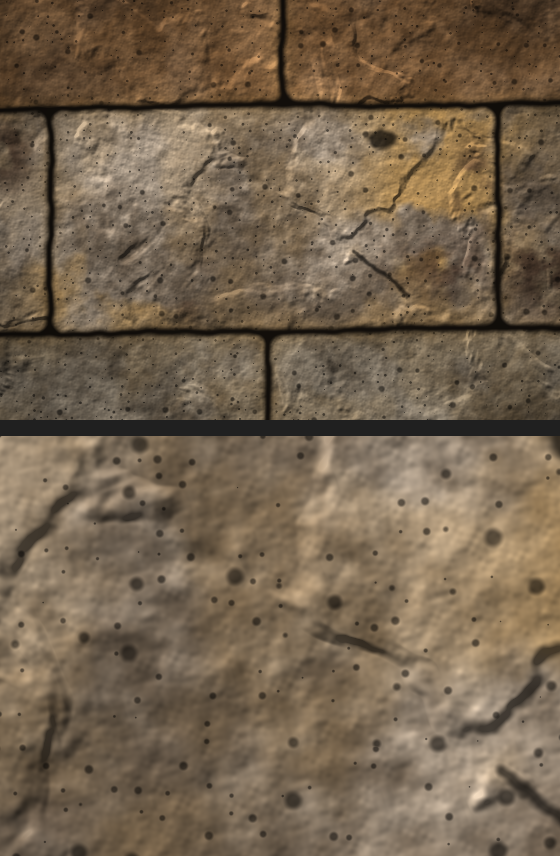
Top, the full canvas; bottom, a detail of the centre.
Reproduce this texture procedurally as a WebGL 2 fragment shader.

```glsl
#version 300 es
precision highp float;
uniform vec2 u_resolution;
out vec4 outColor;

const vec2 BLOCK = vec2(1.061, 0.537);
const vec2 FIRST_CORNER = vec2(0.1215, 0.205);
const vec3 STONE_DARK = vec3(0.36, 0.31, 0.255);
const vec3 STONE_LIGHT = vec3(0.65, 0.59, 0.52);
const vec3 OCHRE = vec3(0.66, 0.51, 0.29);
const vec3 UMBER = vec3(0.25, 0.18, 0.14);
const vec3 JOINT = vec3(0.07, 0.055, 0.04);

float hash(vec2 p) {
  vec3 q = fract(p.xyx * vec3(0.1031, 0.103, 0.0973));
  q += dot(q, q.yzx + 33.33);
  return fract((q.x + q.y) * q.z);
}

float noise(vec2 p) {
  vec2 i = floor(p), f = fract(p);
  f = f * f * (3.0 - 2.0 * f);
  return mix(mix(hash(i), hash(i + vec2(1, 0)), f.x),
             mix(hash(i + vec2(0, 1)), hash(i + vec2(1, 1)), f.x), f.y);
}

float fbm(vec2 p, int octaves) {
  float sum = 0.0, total = 0.0, amp = 0.5;
  for (int i = 0; i < octaves; i++) {
    sum += amp * noise(p);
    total += amp;
    amp *= 0.5;
    p = mat2(1.6, 1.2, -1.2, 1.6) * p + 7.3;
  }
  return sum / total;
}

// Soft elliptical patch, 1 at its centre
float patchAt(vec2 p, vec2 centre, vec2 radius) {
  vec2 q = (p - centre) / radius;
  return exp(-dot(q, q));
}

float roundedBox(vec2 p, vec2 halfSize, float radius) {
  vec2 q = abs(p) - halfSize + radius;
  return length(max(q, 0.0)) + min(max(q.x, q.y), 0.0) - radius;
}

float segment(vec2 p, vec2 a, vec2 b) {
  vec2 ab = b - a;
  return length(p - a - ab * clamp(dot(p - a, ab) / dot(ab, ab), 0.0, 1.0));
}

// Hewn relief: swells, broken ledges and grain
float relief(vec2 p, float seed) {
  vec2 q = p + seed;
  vec2 warp = vec2(noise(q * 7.0), noise(q * 7.0 + 31.0)) * 0.12;
  float swell = fbm((q + warp) * 4.0, 5);
  float ledge = smoothstep(0.47, 0.56, fbm((q - warp) * 5.0 + 13.0, 5));
  float grain = fbm(q * 55.0, 3);
  return 0.055 * swell + 0.011 * ledge + 0.006 * grain;
}

// Small holes scattered one to a cell
float pits(vec2 p, float cells) {
  vec2 id = floor(p * cells);
  vec2 offset = 0.25 + 0.5 * vec2(hash(id + 3.0), hash(id + 17.0));
  float radius = 0.2 * hash(id + 29.0);
  float hole = 1.0 - smoothstep(radius * 0.5, radius + 0.05, length(fract(p * cells) - offset));
  return hole * step(0.72, hash(id + 41.0));
}

vec3 stoneColour(vec2 p, float row, float seed) {
  float middle = 1.0 - min(abs(row), 1.0);
  float mottled = fbm(p * 5.0 + seed, 5);
  float speckle = fbm(p * 38.0 + seed, 3);
  vec3 colour = mix(STONE_DARK, STONE_LIGHT, smoothstep(0.26, 0.7, mix(mottled, speckle, 0.3)));

  // Lichen and brown stains
  float lichen = patchAt(p, vec2(1.04, 0.52), vec2(0.16, 0.2)) + 0.7 * patchAt(p, vec2(0.24, 0.31), vec2(0.16, 0.11))
               + 0.6 * patchAt(p, vec2(1.08, 0.71), vec2(0.15, 0.06));
  lichen = middle * lichen + 0.18;
  colour = mix(colour, OCHRE, clamp(lichen * smoothstep(0.3, 0.62, fbm(p * 9.0 + 5.0, 4)), 0.0, 0.8));
  float stain = patchAt(p, vec2(1.13, 0.55), vec2(0.045, 0.09)) + 0.7 * patchAt(p, vec2(1.06, 0.36), vec2(0.11, 0.07))
              + 0.7 * patchAt(p, vec2(0.44, 0.31), vec2(0.04, 0.06)) + patchAt(p, vec2(1.29, 0.36), vec2(0.07, 0.11));
  stain += 0.8 * patchAt(p, vec2(0.02, 0.63), vec2(0.05, 0.08));
  colour = mix(colour, UMBER, clamp(middle * stain * smoothstep(0.34, 0.6, fbm(p * 16.0, 4)), 0.0, 0.75));

  // Warm upper course, cool lower course
  colour *= mix(vec3(1.0), vec3(0.87, 0.74, 0.6), max(row, 0.0));
  return colour * mix(vec3(1.0), vec3(0.86, 0.87, 0.86), max(-row, 0.0));
}

void main() {
  float pixel = 1.0 / u_resolution.y;
  vec2 p = gl_FragCoord.xy * pixel;

  // Staggered courses with slightly uneven edges
  vec2 wall = p - FIRST_CORNER - vec2(0.0, 0.01 * p.x);
  wall += 0.012 * (vec2(noise(p * 8.0), noise(p * 8.0 + 19.0)) - 0.5);
  wall += 0.006 * (vec2(noise(p * 34.0), noise(p * 34.0 + 23.0)) - 0.5);
  float row = floor(wall.y / BLOCK.y);
  wall.x -= mod(row, 2.0) * 0.536 + row * 0.017;
  vec2 id = vec2(floor(wall.x / BLOCK.x), row);
  vec2 local = wall - (id + 0.5) * BLOCK;
  float edge = roundedBox(local, BLOCK * 0.5 - 0.0055, 0.028);
  float seed = 20.0 * hash(id + 11.0);

  // Light from the upper left
  float e = 0.0025, h = relief(p, seed);
  vec2 slope = vec2(relief(p + vec2(e, 0.0), seed) - h, relief(p + vec2(0.0, e), seed) - h) / e;
  float light = clamp(1.0 - 0.62 * dot(slope, vec2(-0.55, 0.83)), 0.42, 1.5);
  vec3 colour = stoneColour(p, row, seed) * light;

  // Pits, the deep hollow and a ragged crack
  colour *= 1.0 - 0.5 * max(pits(p + seed, 24.0), pits(p + seed, 53.0));
  vec2 ragged = p + 0.025 * (vec2(fbm(p * 22.0, 3), fbm(p * 22.0 + 9.0, 3)) - 0.5);
  float hollow = length((ragged - vec2(0.911, 0.667)) / vec2(0.039, 0.027));
  colour *= mix(0.28, 1.0, smoothstep(0.55, 1.1, hollow));
  float crack = segment(ragged, vec2(0.842, 0.40), vec2(0.972, 0.297));
  colour *= mix(0.4, 1.0, smoothstep(0.001, 0.009, crack));

  // Worn rim, dark joint and fall-off towards the corners
  colour = mix(colour, OCHRE * 0.85 * light, 0.35 * exp(edge / 0.018));
  colour *= mix(0.55, 1.0, smoothstep(0.0, 0.012, -edge));
  colour = mix(colour, JOINT, smoothstep(-0.002 - pixel, 0.002 + pixel, edge));
  vec2 away = p - vec2(0.72, 0.48);
  colour *= 1.06 - 0.55 * dot(away, away);
  outColor = vec4(colour, 1.0);
}
```
